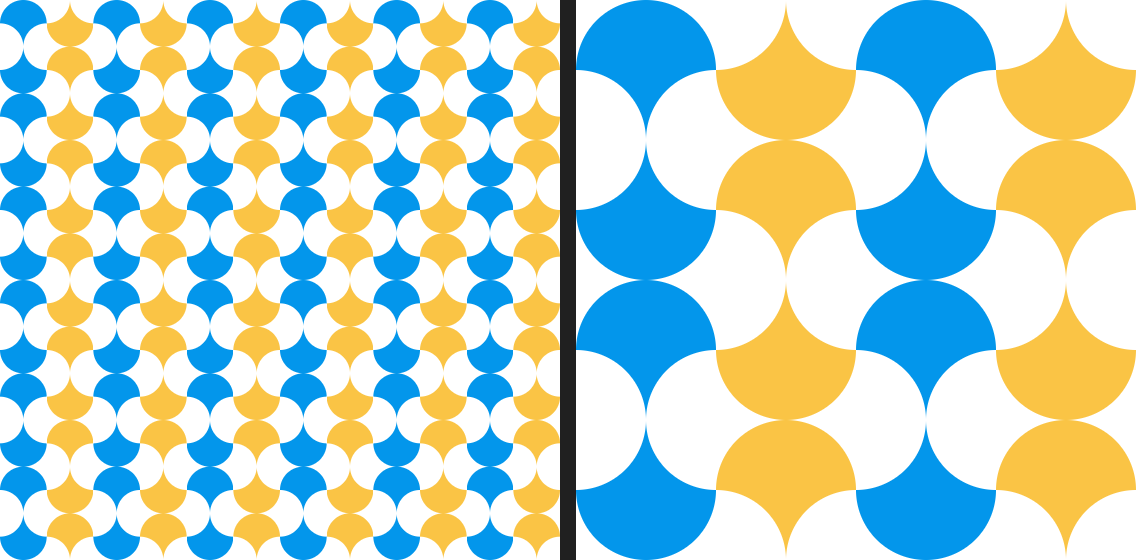
Left, the full canvas; right, a detail of the centre.
Reproduce this pattern procedurally as a WebGL 1 fragment shader.

```glsl
precision highp float;
// Interlocking spool shapes in alternating blue and amber columns on white.
uniform vec2 u_resolution;

// Antialiased coverage of a disc of radius one half.
float disc(vec2 p, vec2 center, float pixel) {
  return clamp(0.5 - (length(p - center) - 0.5) / pixel, 0.0, 1.0);
}

// Spool with its waist at the origin and rounded caps at y = +-1.
float spool(vec2 p, float pixel) {
  p = abs(p);
  float bite = disc(p, vec2(0.5, 0.0), pixel);
  float waist = 1.0 - bite - disc(p, vec2(-0.5, 0.0), pixel);
  // The next spool's cap is added so that touching caps join cleanly.
  float cap = disc(p, vec2(0.0, 0.5), pixel) + disc(p, vec2(0.0, 1.5), pixel) - bite;
  return clamp(p.y < 0.5 ? waist : cap, 0.0, 1.0);
}

void main() {
  // Twelve columns: six blue and amber pairs, six spools high.
  vec2 grid = 12.0 * gl_FragCoord.xy / u_resolution;
  float pixel = 12.0 / min(u_resolution.x, u_resolution.y);

  // Odd columns are shifted by half a spool.
  float odd = mod(floor(grid.x), 2.0);
  vec2 local = vec2(fract(grid.x) - 0.5, mod(grid.y + odd, 2.0) - 1.0);

  vec3 ink = mix(vec3(0.01, 0.59, 0.92), vec3(0.98, 0.77, 0.27), odd);
  gl_FragColor = vec4(mix(vec3(1.0), ink, spool(local, pixel)), 1.0);
}
```
